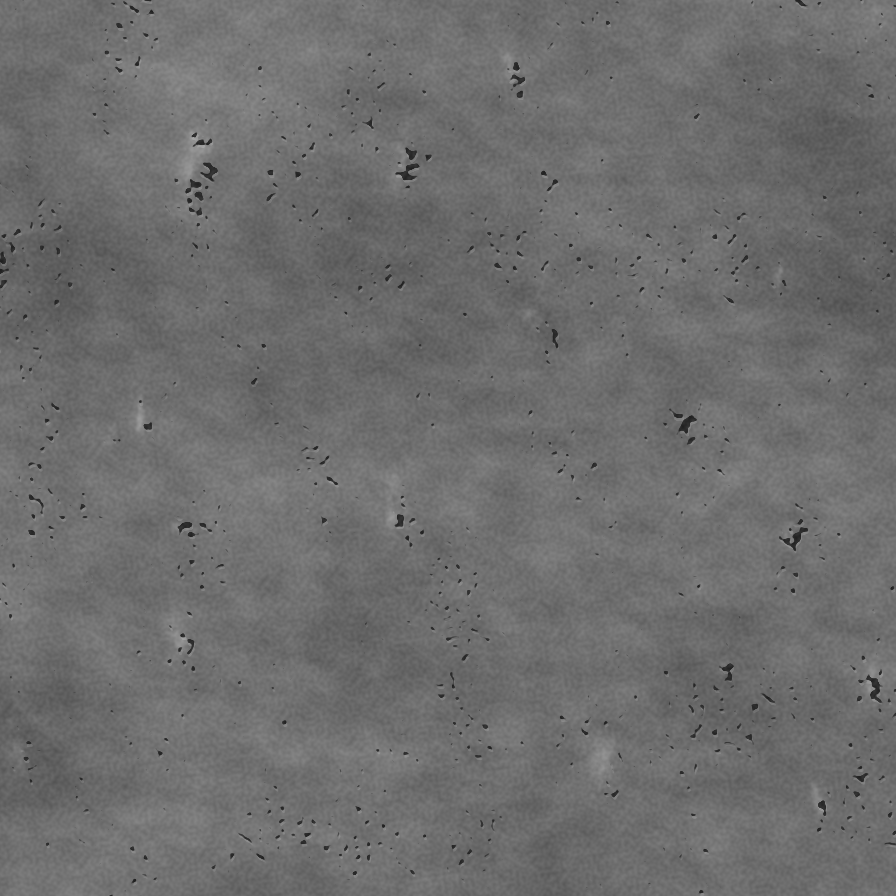
Give the GLSL for this texture, as a Shadertoy shader.

```glsl
// Tones
const float BASE_GREY     = 0.430;
const float PIT_GREY      = 0.170;
const float CLOUD_DEPTH   = 0.095;
const float MOTTLE_DEPTH  = 0.040;
const float GRAIN_DEPTH   = 0.055;
const float RELIEF_DEPTH  = 0.070;
const float RIM_LIGHT     = 0.075;
const float SMEAR_LIGHT   = 0.110;

// Sizes, as features per canvas height
const float CLOUD_FREQ    = 3.2;
const float MOTTLE_FREQ   = 22.0;
const float GRAIN_FREQ    = 210.0;
const float RELIEF_FREQ   = 11.0;
const float CLUSTER_FREQ  = 9.0;
const float PIT_FREQ      = 115.0;
const float GOUGE_FREQ    = 6.0;

// Pit and gouge density
const float PIT_LEVEL     = 0.50;
const float PIT_SOFTNESS  = 0.13;
const float CLUSTER_PULL  = 0.38;
const float GOUGE_PULL    = 0.55;
const float GOUGE_CHANCE  = 0.36;
const vec2  GOUGE_RADIUS  = vec2(0.075, 0.15);
const vec2  RIM_OFFSET    = vec2(-0.0012, 0.0030);

const mat2  TURN = mat2(0.8, 0.6, -0.6, 0.8);
const float TAU  = 6.2831853;

// Two random values in 0..1 for a lattice cell
vec2 hash2(vec2 cell) {
    uvec2 h = uvec2(ivec2(cell)) * 1664525u + 1013904223u;
    h.x += h.y * 1664525u;
    h.y += h.x * 1664525u;
    h ^= h >> 16u;
    h.x += h.y * 1664525u;
    h.y += h.x * 1664525u;
    h ^= h >> 16u;
    return vec2(h & 65535u) / 65535.0;
}

float cornerSlope(vec2 cell, vec2 offset) {
    float angle = TAU * hash2(cell).x;
    return dot(vec2(cos(angle), sin(angle)), offset);
}

float gradientNoise(vec2 p) {
    vec2 i = floor(p), f = p - i;
    vec2 u = f * f * f * (f * (f * 6.0 - 15.0) + 10.0);
    vec2 e = vec2(1.0, 0.0);
    float low  = mix(cornerSlope(i, f), cornerSlope(i + e.xy, f - e.xy), u.x);
    float high = mix(cornerSlope(i + e.yx, f - e.yx), cornerSlope(i + e.xx, f - e.xx), u.x);
    return mix(low, high, u.y);
}

float fbm(vec2 p) {
    float sum = 0.0, amplitude = 1.0;
    for (int octave = 0; octave < 5; octave++) {
        sum += amplitude * gradientNoise(p);
        p = TURN * p * 2.03 + 17.3;
        amplitude *= 0.52;
    }
    return sum;
}

// x: ragged gouge strength, y: pale smear beside it
vec2 gouges(vec2 uv) {
    vec2 warp = vec2(fbm(uv * 16.0), fbm(uv * 16.0 + 40.0));
    vec2 p = uv * GOUGE_FREQ + 0.10 * warp;
    vec2 cell = floor(p), result = vec2(0.0);
    for (int y = -1; y <= 1; y++)
    for (int x = -1; x <= 1; x++) {
        vec2 id = cell + vec2(x, y);
        vec2 traits = hash2(id + 71.0);
        float present = step(traits.x, GOUGE_CHANCE);
        float size = mix(0.55, 1.45, traits.y * traits.y);
        vec2 d = (p - id - hash2(id)) / (GOUGE_RADIUS * size);
        vec2 beside = (d - vec2(-0.9, 0.6)) * vec2(1.5, 0.8);
        result = max(result, present * exp(-vec2(dot(d, d), dot(beside, beside))));
    }
    return result;
}

float pits(vec2 uv, float level) {
    float n = gradientNoise(TURN * (uv * vec2(1.0, 1.1)) * PIT_FREQ);
    return smoothstep(level, level + PIT_SOFTNESS, n);
}

void mainImage(out vec4 fragColor, in vec2 fragCoord) {
    vec2 uv = fragCoord / iResolution.y;

    // Clouded cement with mottling and fine grain
    float cloud  = fbm(uv * CLOUD_FREQ * vec2(0.85, 1.15) + 5.0);
    float mottle = fbm(uv * MOTTLE_FREQ + 31.0);
    float grain  = gradientNoise(TURN * uv * GRAIN_FREQ + 0.37);
    float grey = BASE_GREY + CLOUD_DEPTH * cloud + MOTTLE_DEPTH * mottle + GRAIN_DEPTH * grain;

    // Shallow trowel relief, lit from below
    vec2 bump = uv * RELIEF_FREQ * vec2(0.8, 1.2) + 9.0;
    grey += RELIEF_DEPTH * (fbm(bump + vec2(0.03, 0.10)) - fbm(bump));

    // Pits gather in clusters and inside gouges
    vec2 gouge = gouges(uv);
    float cluster = fbm(uv * CLUSTER_FREQ * vec2(1.2, 0.85) + 63.0);
    float level = PIT_LEVEL - CLUSTER_PULL * cluster - GOUGE_PULL * gouge.x;
    float pit = pits(uv, level);
    float rim = max(pits(uv + RIM_OFFSET, level) - pit, 0.0);

    grey += SMEAR_LIGHT * gouge.y * smoothstep(-0.3, 0.5, mottle) + RIM_LIGHT * rim;
    grey = mix(grey, PIT_GREY + 0.08 * grain, pit);
    fragColor = vec4(vec3(clamp(grey, 0.0, 1.0)), 1.0);
}
```
